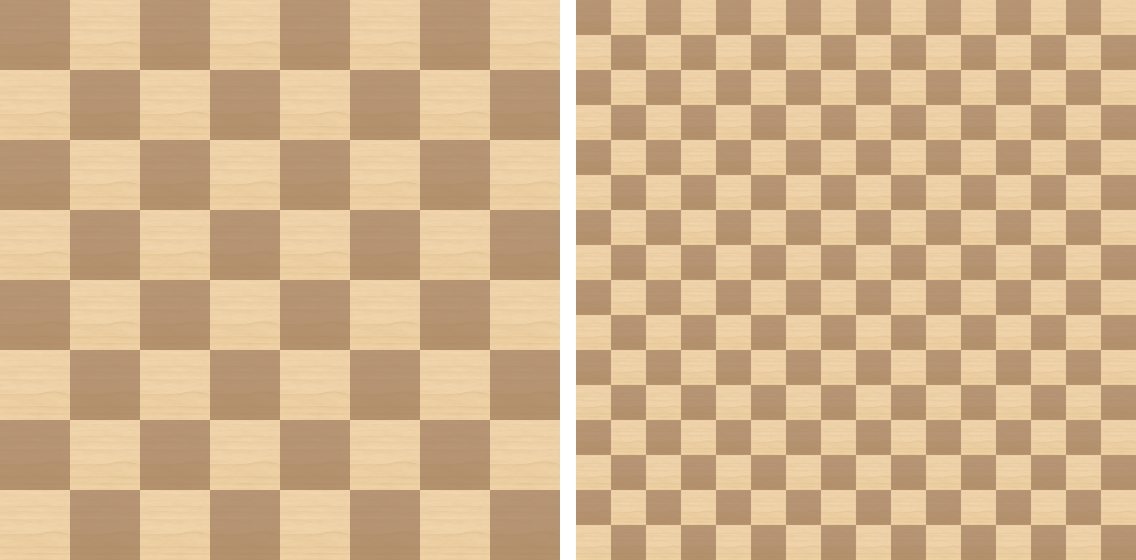
Left, the tile; right, the same tile 2 across and 2 down.
Reproduce this pattern procedurally as a Shadertoy shader.

```glsl
const float TILES = 8.0;
const vec3 LIGHT_WOOD = vec3(0.936, 0.825, 0.664);
const vec3 DARK_WOOD = vec3(0.715, 0.583, 0.455);
const vec3 LIGHT_GRAIN = vec3(0.085, 0.100, 0.125);
const vec3 DARK_GRAIN = vec3(0.035, 0.035, 0.045);
const vec3 WARM_SHIFT = vec3(0.010, 0.014, 0.028);
const float STREAK_DEPTH = 0.28;
const float FIBRE_DEPTH = 0.16;
const float WAVE_HEIGHT = 0.025;

// Grain lines as height in the tile, strength, and fade below the line
const int LINE_COUNT = 8;
const vec3 LINES[LINE_COUNT] = vec3[](
    vec3(0.95, 0.30, 0.020), vec3(0.87, 0.26, 0.025),
    vec3(0.78, 0.45, 0.022), vec3(0.70, 0.36, 0.030),
    vec3(0.59, 0.40, 0.035), vec3(0.39, 0.60, 0.060),
    vec3(0.20, 0.45, 0.025), vec3(0.11, 0.48, 0.030));

float hash(uvec2 cell) {
    uint h = cell.x * 1597u + cell.y * 51749u + 977u;
    h = (h ^ (h >> 15)) * 73939u;
    h = (h ^ (h >> 13)) * 83497u;
    h ^= h >> 16;
    return float(h & 65535u) / 65535.0;
}

// Value noise on the unit tile, wrapping after "cells" lattice steps
float wrapNoise(vec2 tile, vec2 cells) {
    vec2 p = tile * cells;
    vec2 base = floor(p);
    vec2 f = p - base;
    f = f * f * (3.0 - 2.0 * f);
    uvec2 a = uvec2(mod(base, cells));
    uvec2 b = uvec2(mod(base + 1.0, cells));
    return mix(mix(hash(a), hash(uvec2(b.x, a.y)), f.x),
               mix(hash(uvec2(a.x, b.y)), hash(b), f.x), f.y);
}

// Soft-topped lines that fade downwards and bend most near mid height
float grainLines(vec2 tile, float pixel) {
    float sum = 0.0;
    for (int i = 0; i < LINE_COUNT; i++) {
        float phase = 6.2831853 * tile.x + float(i) * 1.7;
        float calm = abs(LINES[i].x - 0.39);
        float bend = WAVE_HEIGHT * mix(1.0, 0.22, smoothstep(0.0, 0.25, calm));
        float wave = bend * (0.65 * sin(phase + 1.0) + 0.35 * sin(2.0 * phase));
        float below = fract(LINES[i].x + wave - tile.y);
        float edge = smoothstep(0.0, max(pixel, 0.012), below);
        float broken = 0.55 + 0.75 * wrapNoise(tile, vec2(4.0, 8.0));
        sum += LINES[i].y * edge * exp(-below / LINES[i].z) * broken;
    }
    return sum;
}

float woodGrain(vec2 tile, float pixel) {
    float streaks = wrapNoise(tile, vec2(2.0, 22.0)) - 0.5;
    float fibres = wrapNoise(tile, vec2(14.0, 48.0)) - 0.5;
    return grainLines(tile, pixel) + STREAK_DEPTH * streaks + FIBRE_DEPTH * fibres;
}

// Signed distance to the nearest grid line, negative in even cells
vec2 cellSide(vec2 p) {
    return abs(mod(p + 0.5, 2.0) - 1.0) - 0.5;
}

void mainImage(out vec4 fragColor, in vec2 fragCoord) {
    vec2 board = fragCoord / iResolution.xy * TILES;
    vec2 pixel = TILES / iResolution.xy;
    vec2 tile = fract(board);

    // Checker with edges one pixel wide
    vec2 side = clamp(cellSide(board) / (0.5 * pixel), -1.0, 1.0);
    float isLight = 0.5 + 0.5 * side.x * side.y;

    // Wood shading, warmer towards the foot of each tile
    float grain = woodGrain(tile, pixel.y);
    float warmth = 1.0 - smoothstep(0.1, 0.65, tile.y);
    vec3 lightWood = LIGHT_WOOD - LIGHT_GRAIN * grain;
    vec3 darkWood = DARK_WOOD - DARK_GRAIN * grain;
    vec3 color = mix(darkWood, lightWood, isLight) - WARM_SHIFT * warmth;

    fragColor = vec4(color, 1.0);
}
```
